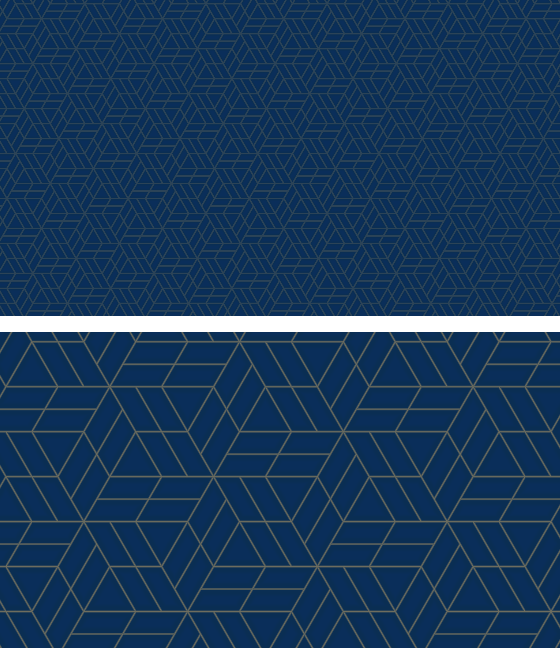
Top, the full canvas; bottom, a detail of the centre.
A WebGL 2 fragment shader for this pattern:

```glsl
#version 300 es
precision highp float;

uniform vec2 u_resolution;
out vec4 outColor;

#define EDGE 0.02738           // lattice edge, in canvas heights
#define LINE_WIDTH 0.055       // in lattice edges
#define SOFTNESS 1.5           // filter width, in pixels
#define ORIGIN vec2(0.816, 0.5141)
#define NAVY_NEAR vec3(0.040, 0.180, 0.325)
#define NAVY_FAR vec3(0.040, 0.180, 0.352)
#define GOLD vec3(0.45, 0.44, 0.37)

const float ROW = 0.8660254;   // height of a unit triangle
const float PERIOD = 14.0;     // repeat along a row of stars
const float SHIFT = 5.0;       // sideways step from row to row

// Distance to a horizontal segment repeated on the skewed star lattice
float latticeSegment(vec2 p, float halfLength) {
    float row = floor(p.y / (2.0 * ROW) + 0.5);
    p -= row * vec2(SHIFT, 2.0 * ROW);
    p.x -= PERIOD * floor(p.x / PERIOD + 0.5);
    return length(vec2(max(abs(p.x) - halfLength, 0.0), p.y));
}

// Six-pointed stars of rhombi, each rhombus halved in pinwheel order
float lineDistance(vec2 p) {
    const mat2 turn = mat2(-0.5, ROW, -ROW, -0.5);
    const vec2 middle = vec2(1.5, ROW);
    float d = 1e3;
    for (int i = 0; i < 3; i++) {
        // Spokes through a star, running on along its neighbours
        d = min(d, latticeSegment(p, 4.0));
        // Sides of the triangles between stars
        d = min(d, latticeSegment(p - vec2(7.0, 0.0), 1.0));
        // Middle lines of two opposite rhombi
        d = min(d, latticeSegment(p - middle, 1.0));
        d = min(d, latticeSegment(p + middle, 1.0));
        p = turn * p;
    }
    return d;
}

// Share of the filter width that the line covers
float lineCoverage(float d, float filterWidth) {
    float right = min(d + 0.5 * LINE_WIDTH, 0.5 * filterWidth);
    float left = max(d - 0.5 * LINE_WIDTH, -0.5 * filterWidth);
    return max(right - left, 0.0) / filterWidth;
}

void main() {
    vec2 uv = gl_FragCoord.xy / u_resolution.y;
    float d = lineDistance((uv - ORIGIN) / EDGE);
    float filterWidth = SOFTNESS / (u_resolution.y * EDGE);

    // Ground, a touch duller beside the lines
    vec3 color = mix(NAVY_NEAR, NAVY_FAR, smoothstep(0.14, 0.32, d));

    // Fine line work
    color = mix(color, GOLD, lineCoverage(d, filterWidth));
    outColor = vec4(color, 1.0);
}
```
